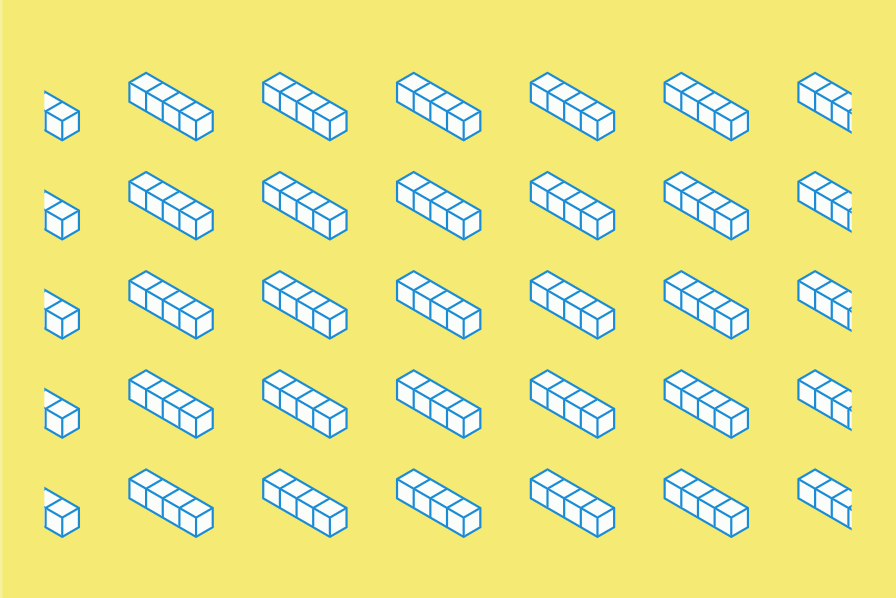
This pattern is drawn by a WebGL 2 fragment shader. Its source:

```glsl
#version 300 es
precision highp float;
// Grid of white isometric four-cube bars with blue outlines on a yellow ground.

uniform vec2 u_resolution;
out vec4 fragColor;

const vec3 YELLOW = vec3(0.962, 0.918, 0.452);
const vec3 WHITE  = vec3(0.985, 0.992, 0.985);
const vec3 BLUE   = vec3(0.100, 0.545, 0.835);
const vec3 PALE   = vec3(0.970, 0.940, 0.620);

// Layout: the canvas is 1.5 wide and 1 high
const vec2  CANVAS = vec2(1.5, 1.0);
const vec2  PITCH  = vec2(0.2240, 0.1658);
const vec2  FIRST  = vec2(0.2864, 0.1586);  // centre of the lowest full bar
const float ROWS   = 5.0;
const vec2  CLIP_X = vec2(0.0742, 1.4258);  // left and right crop of the grid
const float STRIP  = 0.004;                 // pale strip on the left border

// Bar, measured in cube edges
const float EDGE = 0.0322;
const int   CUBES = 4;
const float HALF_STROKE = 0.057;
const float C30 = 0.8660254;
const vec2  ALONG = vec2(C30, -0.5);
const vec2  DEPTH = vec2(C30, 0.5);
const vec2  DOWN  = vec2(0.0, -1.0);

float segment(vec2 p, vec2 a, vec2 b) {
    vec2 pa = p - a, ba = b - a;
    return length(pa - ba * clamp(dot(pa, ba) / dot(ba, ba), 0.0, 1.0));
}

float coverage(float dist, float pixel) {
    return clamp(0.5 - dist / pixel, 0.0, 1.0);
}

// Signed distance to the bar's hexagonal silhouette, centred at the origin
float silhouette(vec2 p, float count) {
    float sides = abs(p.x) - 0.5 * (count + 1.0) * C30;
    float slopes = abs(dot(p, vec2(0.5, C30))) - C30;
    float ends = abs(dot(p, vec2(-0.5, C30))) - 0.5 * (count + 1.0) * C30;
    return max(sides, max(slopes, ends));
}

// Distance to the nearest visible cube edge
float cubeEdges(vec2 p, float count) {
    vec2 start = -0.5 * (count * ALONG + DEPTH + DOWN);
    vec2 front = start + count * ALONG;
    vec2 corner = front + DEPTH + DOWN;

    // Long edges
    float d = segment(p, start, front);
    d = min(d, segment(p, start + DEPTH, front + DEPTH));
    d = min(d, segment(p, start + DOWN, front + DOWN));

    // End face
    d = min(d, segment(p, front + DEPTH, corner));
    d = min(d, segment(p, front + DOWN, corner));

    // Joints between cubes
    for (int i = 0; i <= CUBES; i++) {
        vec2 joint = start + float(i) * ALONG;
        d = min(d, segment(p, joint, joint + DEPTH));
        d = min(d, segment(p, joint, joint + DOWN));
    }
    return d;
}

void main() {
    vec2 p = gl_FragCoord.xy / u_resolution * CANVAS;
    float pixel = CANVAS.x / u_resolution.x;

    // Nearest bar and position inside its cell
    vec2 cell = round((p - FIRST) / PITCH);
    cell.y = clamp(cell.y, 0.0, ROWS - 1.0);
    vec2 local = (p - FIRST - cell * PITCH) / EDGE;
    float localPixel = pixel / EDGE;

    // Masks
    float crop = coverage(max(CLIP_X.x - p.x, p.x - CLIP_X.y), pixel);
    float fill = coverage(silhouette(local, float(CUBES)), localPixel);
    float line = coverage(cubeEdges(local, float(CUBES)) - HALF_STROKE, localPixel);

    // Ground, faces, outlines
    vec3 color = mix(YELLOW, PALE, coverage(p.x - STRIP, pixel));
    color = mix(color, WHITE, fill * crop);
    color = mix(color, BLUE, line * crop);
    fragColor = vec4(color, 1.0);
}
```
